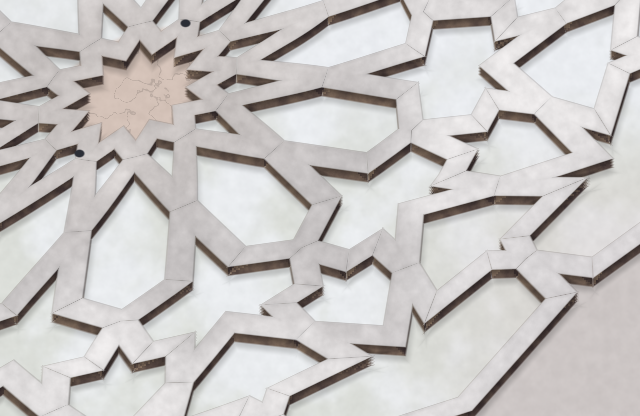
Write a Shadertoy shader that draws this pattern.

```glsl
float hash(vec2 p) {
    return fract(sin(dot(p, vec2(127.1, 311.7))) * 43758.5);
}

float noise(vec2 p) {
    vec2 i = floor(p), f = fract(p);
    f = f * f * (3.0 - 2.0 * f);
    return mix(mix(hash(i), hash(i + vec2(1, 0)), f.x),
               mix(hash(i + vec2(0, 1)), hash(i + vec2(1, 1)), f.x), f.y);
}

float fbm(vec2 p) {
    float sum = 0.0, amp = 0.5;
    for (int i = 0; i < 5; i++) {
        sum += amp * noise(p);
        p = mat2(1.6, 1.2, -1.2, 1.6) * p;
        amp *= 0.5;
    }
    return sum;
}

// Canvas to the plane of the twelvefold rosette, seen obliquely
vec2 toRosette(vec2 uv) {
    float lowerLeft = 0.04 * smoothstep(0.6, 0.0, uv.x) * smoothstep(0.6, 0.15, uv.y);
    float upperRight = 0.2 * max(uv.y - 0.58, 0.0) * smoothstep(0.7, 1.05, uv.x);
    uv.x += lowerLeft + upperRight;
    return inverse(mat2(-0.277, -0.3735, 0.452, -0.0643)) * (uv - vec2(0.331, 0.783));
}

// Mirror every sector into one wedge of 15 degrees
vec2 foldWedge(vec2 p) {
    float sector = radians(30.0);
    float a = abs(mod(atan(p.y, p.x) + 0.5 * sector, sector) - 0.5 * sector);
    return length(p) * vec2(cos(a), sin(a));
}

// Strands of one wedge: nine corners of star and petals, then seven of the outer band
const vec2 corners[16] = vec2[16](
    vec2(0.29, 0.078), vec2(0.45, 0.0), vec2(0.869, 0.233), vec2(1.37, 0.232),
    vec2(1.56, 0.0), vec2(1.81, 0.1), vec2(1.81, 0.255), vec2(2.07, 0.26), vec2(2.44, 0.0),
    vec2(1.739, 0.466), vec2(2.07, 0.26), vec2(2.4, 0.208), vec2(2.339, 0.544),
    vec2(2.468, 0.661), vec2(2.82, 0.655), vec2(3.11, 0.0));

// Flat straps with mitred corners; the ends run on into the mirrored wedge
float strapDistance(vec2 uv) {
    vec2 p = toRosette(uv), q = foldWedge(p);
    float axis = radians(30.0) * round(atan(p.y, p.x) / radians(30.0));
    float halfWidth = mix(0.048, 0.06, smoothstep(0.4, 0.9, length(p)));
    vec2 path[16] = corners;
    path[4].x = min(1.56, 1.5 + 0.12 * cos(axis));
    float d = 9.0;
    for (int i = 0; i < 15; i++) {
        if (i == 8) continue;
        vec2 a = path[i], b = path[i + 1], t = normalize(b - a);
        float strap = abs(dot(q - a, vec2(-t.y, t.x))) - halfWidth;
        if (i != 0 && i != 9)
            strap = max(strap, dot(a - q, normalize(t + normalize(a - path[i - 1]))));
        if (i != 7 && i != 14)
            strap = max(strap, dot(q - b, normalize(t + normalize(path[i + 2] - b))));
        d = min(d, strap);
    }
    return d * 0.42;
}

void mainImage(out vec4 fragColor, in vec2 fragCoord) {
    vec2 uv = fragCoord / iResolution.y;
    float px = 1.0 / iResolution.y, soft = max(px, 0.003);
    vec2 p = toRosette(uv);
    float r = length(p);
    float broad = fbm(uv * 2.5 + 7.0), cloud = fbm(uv * 7.0), grain = fbm(uv * 50.0);

    // Raised faces, and their outline swept down to form the side walls
    float face = strapDistance(uv);
    float body = face;
    for (int i = 1; i <= 6; i++)
        body = min(body, strapDistance(uv + vec2(0.0, 0.0036) * float(i)));
    float shade = strapDistance(uv + vec2(-0.004, 0.034));
    vec2 slope = vec2(dFdx(body), dFdy(body)) / px;

    // Pale ground, rosy in the star and beyond the border
    vec3 col = mix(vec3(0.86, 0.87, 0.85), vec3(0.92, 0.93, 0.94), smoothstep(0.3, 0.65, cloud));
    col = mix(col, vec3(0.92, 0.93, 0.95), 0.5 * smoothstep(0.5, 0.9, uv.y));
    float lowerRight = smoothstep(0.8, 1.5, uv.x) * smoothstep(0.8, 0.3, uv.y);
    col = mix(col, vec3(0.84, 0.81, 0.80), 0.6 * lowerRight);
    float outside = smoothstep(2.79, 2.85, dot(foldWedge(p), vec2(0.914, 0.405)));
    col = mix(col, vec3(0.80, 0.775, 0.77), outside);
    col = mix(col, vec3(0.83, 0.76, 0.72), smoothstep(0.42, 0.36, r));
    float crack = abs(fbm(uv * 9.0 + 3.0) - 0.47);
    col *= 1.0 - 0.12 * smoothstep(0.01, 0.0, crack) * smoothstep(0.4, 0.3, r);
    col += 0.05 * (grain - 0.5);

    // Shadow cast below the walls only
    col *= 1.0 - 0.17 * smoothstep(0.012, -0.01, shade);

    // Brown walls, darker where they turn to the right
    vec3 wall = mix(vec3(0.21, 0.17, 0.17), vec3(0.46, 0.39, 0.33),
                    clamp(0.55 - 0.45 * slope.x + 0.8 * (grain - 0.5), 0.0, 1.0));
    wall *= 0.82 + 0.35 * smoothstep(0.0, 0.02, face);
    col = mix(col, wall, smoothstep(soft, -soft, body) * smoothstep(-soft, soft, face));

    // Worn stone faces, greyer towards the star and the lower right
    vec3 stone = mix(vec3(0.78, 0.765, 0.765), vec3(0.90, 0.89, 0.89), smoothstep(0.3, 0.65, broad));
    stone = mix(stone, vec3(0.79, 0.76, 0.745), 0.5 * smoothstep(1.3, 0.3, r));
    stone = mix(stone, vec3(0.79, 0.775, 0.785), 0.5 * lowerRight);
    stone += 0.10 * (cloud - 0.45) + 0.10 * (grain - 0.5);
    stone -= 0.03 * smoothstep(-0.012, 0.0, face);
    col = mix(col, stone, smoothstep(soft, -soft, face));

    // Drilled holes on opposite sides of the star
    for (int i = 0; i < 2; i++) {
        vec2 hole = mix(vec2(0.191, 0.631), vec2(0.446, 0.944), float(i));
        float d = length((uv - hole) * vec2(0.85, 1.1));
        col = mix(col, vec3(0.17, 0.18, 0.21), smoothstep(0.010 + px, 0.010 - px, d));
    }

    fragColor = vec4(clamp(col, 0.0, 1.0), 1.0);
}
```
